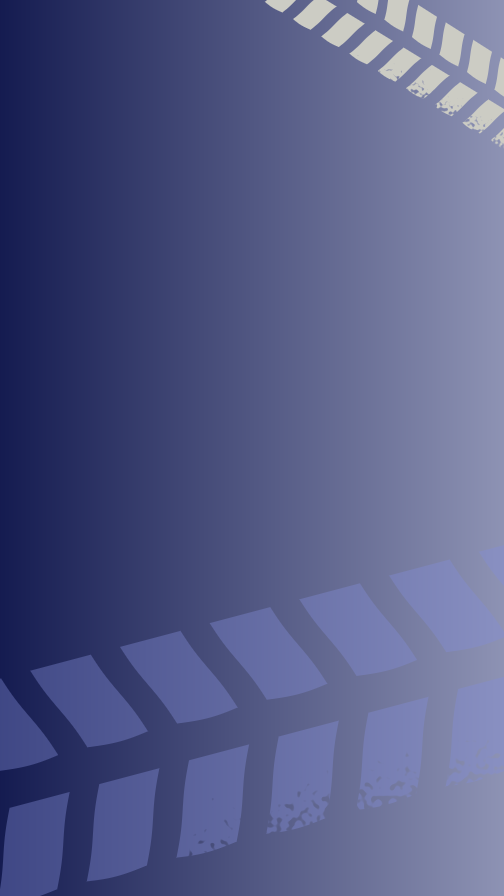
A Shadertoy shader for this background:

```glsl
// Two worn tyre tracks crossing a navy-to-lavender gradient.

vec2 hashDirection(vec2 cell) {
    float h = fract(sin(dot(cell, vec2(127.1, 311.7))) * 43758.5);
    return vec2(cos(6.2832 * h), sin(6.2832 * h));
}

float gradientNoise(vec2 p) {
    vec2 i = floor(p), f = p - i;
    vec2 w = f * f * f * (f * (f * 6.0 - 15.0) + 10.0);
    vec2 e = vec2(0.0, 1.0);
    float low = mix(dot(hashDirection(i), f),
                    dot(hashDirection(i + e.yx), f - e.yx), w.x);
    float high = mix(dot(hashDirection(i + e.xy), f - e.xy),
                     dot(hashDirection(i + e.yy), f - e.yy), w.x);
    return mix(low, high, w.y);
}

// Coverage of an endless row of slanted blocks, eroded towards the far edge.
// origin: a block corner, pitch: step between blocks, side: slanted block edge,
// fill: block share of the pitch, wear: erosion from 0 to 1, grain: speckle frequency
float treadRow(vec2 p, vec2 origin, vec2 pitch, vec2 side,
               float fill, float wear, float grain) {
    mat2 basis = mat2(pitch, side);
    vec2 q = inverse(basis) * (p - origin);

    // Slightly wavy sides and a bowed far edge
    q.x += 0.012 * sin(6.2832 * q.y);
    float across = fract(q.x - 0.5 * fill + 0.5) - 0.5;
    q.y -= 0.03 * cos(3.1416 * across / fill) * smoothstep(0.5, 1.0, q.y);

    // Edge distance in canvas units
    vec2 d = abs(vec2(across, q.y - 0.5)) - 0.5 * vec2(fill, 1.0);
    d *= abs(determinant(basis)) / vec2(length(side), length(pitch));
    float block = clamp(0.5 - max(d.x, d.y) * iResolution.x, 0.0, 1.0);

    // Speckled holes
    float limit = 0.8 - 0.8 * wear * smoothstep(0.2, 1.1, q.y);
    float soft = clamp(grain / iResolution.x, 0.02, 0.3);
    float hole = smoothstep(-soft, soft, gradientNoise(p * grain) - limit);
    return block * (1.0 - hole);
}

void mainImage(out vec4 fragColor, in vec2 fragCoord) {
    vec2 p = fragCoord / iResolution.x;

    // Horizontal gradient
    vec3 color = mix(vec3(0.08, 0.107, 0.315), vec3(0.555, 0.575, 0.705), p.x);

    // Large translucent track rising to the right
    vec2 pitch = vec2(0.178, 0.0472);
    float track = treadRow(p, vec2(0.060, 0.447), pitch, vec2(0.1134, -0.152), 0.675, 0.0, 70.0);
    track += treadRow(p, vec2(0.197, 0.222), pitch, vec2(-0.0248, -0.193), 0.67,
                      smoothstep(0.1, 0.6, p.x), 70.0);
    color = mix(color, vec3(0.51, 0.55, 0.845), 0.39 * track);

    // Small cream track falling across the top right corner
    track = treadRow(p, vec2(0.830, 1.768), vec2(0.0546, -0.0347), vec2(-0.0127, -0.0637),
                     0.68, 0.0, 140.0);
    track += treadRow(p, vec2(0.689, 1.752), vec2(0.0560, -0.0343), vec2(-0.0515, -0.0463),
                      0.62, smoothstep(0.68, 0.85, p.x), 140.0);
    color = mix(color, vec3(0.80, 0.80, 0.77), min(track, 1.0));

    fragColor = vec4(color, 1.0);
}
```
